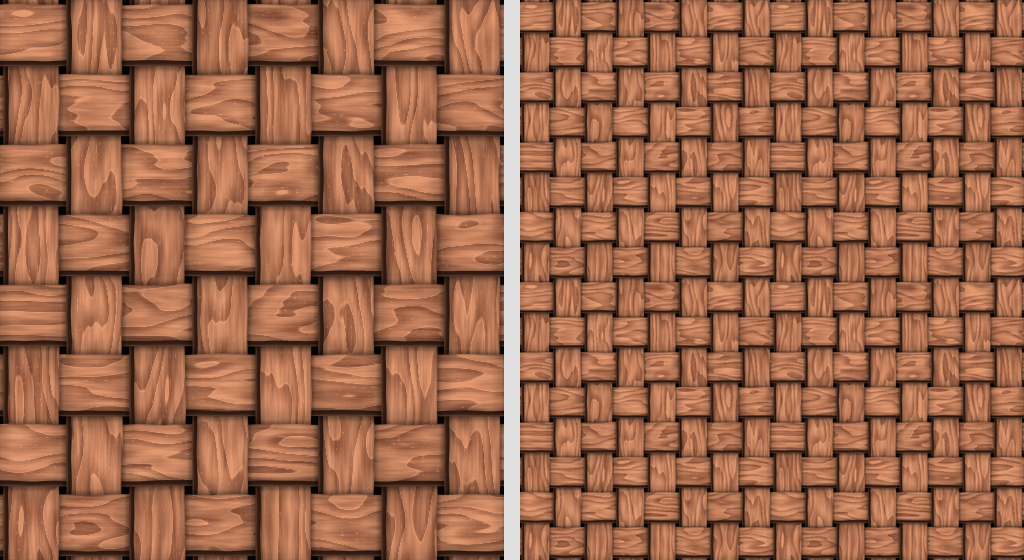
Left, the tile; right, the same tile 2 across and 2 down.
This pattern is drawn by a Shadertoy shader. Its source:

```glsl
// Plain weave of wooden slats, eight columns by eight rows, over black holes.
// Each visible slat gets its own grain from contours of warped gradient noise,
// a dark side on its low edge, and shading where it dives under its neighbours.

vec2 hash22(vec2 p) {
    vec3 h = fract(p.xyx * vec3(0.1031, 0.1030, 0.0973));
    h += dot(h, h.yzx + 33.33);
    return fract((h.xx + h.yz) * h.zy);
}

float gradientDot(vec2 corner, vec2 offset) {
    float angle = 6.2832 * hash22(corner).x;
    return dot(vec2(cos(angle), sin(angle)), offset);
}

float gradientNoise(vec2 p) {
    vec2 i = floor(p), f = p - i;
    vec2 u = f * f * f * (f * (f * 6.0 - 15.0) + 10.0);
    vec2 e = vec2(1, 0);
    return mix(mix(gradientDot(i, f), gradientDot(i + e, f - e), u.x),
               mix(gradientDot(i + e.yx, f - e.yx), gradientDot(i + 1.0, f - 1.0), u.x), u.y);
}

// Wood brightness from 0 to 1; p.x runs along the grain, p.y across it
float woodTone(vec2 p, vec2 seed) {
    vec2 shift = 80.0 * seed;
    float warp = gradientNoise(p * vec2(0.75, 2.6) + shift);
    float fibre = gradientNoise(p * vec2(1.3, 10.0) + shift.yx);
    float fine = gradientNoise(p * vec2(2.5, 30.0) + shift + 17.0);

    // Growth rings darken slowly, then snap back through a thin pale line
    float ring = fract(p.y * (1.4 + 2.0 * seed.x) + 2.6 * warp + 0.25 * fibre + 9.0 * seed.y);
    float dark = smoothstep(0.25, 0.85, ring) * (1.0 - smoothstep(0.88, 0.95, ring));
    float pale = smoothstep(0.88, 0.95, ring) * (1.0 - smoothstep(0.95, 1.0, ring));
    float tone = 0.76 - 0.42 * dark + 0.16 * pale + 0.45 * fibre + 0.22 * fine;

    // Short pale pores in the dark wood
    float pores = gradientNoise(p * vec2(13.0, 38.0) + shift.yx + 5.0);
    tone += 0.3 * smoothstep(0.3, 0.5, pores) * dark;
    return clamp(tone + 0.16 * (seed.x - 0.5), 0.0, 1.0);
}

// Colour and coverage of a slat; p is relative to the cell where it lies on top
vec4 slat(vec2 p, vec2 seed, float pixel) {
    float wobble = 0.028 * gradientNoise(vec2(p.x * 1.8, 3.0) + 50.0 * seed);
    float lip = 0.022 * gradientNoise(vec2(p.x * 2.3, 9.0) + 50.0 * seed.yx);
    float low = 0.052 + 0.5 * lip, face = 0.132 + lip, high = 0.937 + wobble;
    float cover = clamp((p.y - low) / pixel + 0.5, 0.0, 1.0)
                * clamp((high - p.y) / pixel + 0.5, 0.0, 1.0);

    // Lit face, rounded across its width
    vec3 wood = mix(vec3(0.49, 0.28, 0.195), vec3(0.89, 0.60, 0.44), woodTone(p, seed));
    float edge = min(p.y - face, high - p.y);
    wood *= mix(0.74, 1.0, smoothstep(0.0, 0.11, edge));
    wood += vec3(0.11, 0.07, 0.05) * smoothstep(0.035, 0.0, abs(high - 0.03 - p.y));

    // Dark thickness with a faint rim at its outer edge
    vec3 side = mix(vec3(0.17, 0.09, 0.06), vec3(0.24, 0.14, 0.095), smoothstep(face, low, p.y));
    side += vec3(0.13, 0.08, 0.05) * smoothstep(0.022, 0.0, abs(p.y - low - 0.01));
    vec3 colour = mix(side, wood, clamp((p.y - face) / pixel + 0.5, 0.0, 1.0));

    // Shadow at both ends, where the slat goes under
    float reach = abs(p.x - 0.49) / 0.56;
    colour *= 1.0 - 0.14 * smoothstep(0.45, 0.9, reach) - 0.32 * smoothstep(0.82, 1.02, reach);
    return vec4(colour, cover);
}

// Start of the two-cell span around x whose upper cell has the given parity
float spanStart(float x, float parity) {
    return 2.0 * floor((x + 0.5 - parity) / 2.0) + parity;
}

void mainImage(out vec4 fragColor, in vec2 fragCoord) {
    vec2 q = 8.0 * fragCoord / iResolution.xy;
    float pixel = 8.0 / min(iResolution.x, iResolution.y);
    vec2 cell = floor(q);

    // Horizontal slats rise on odd cells, vertical ones on even cells
    vec2 acrossCell = vec2(spanStart(q.x, mod(cell.y + 1.0, 2.0)), cell.y);
    vec2 uprightCell = vec2(cell.x, spanStart(q.y, mod(cell.x, 2.0)));
    vec4 across = slat(q - acrossCell, hash22(mod(acrossCell, 8.0) + 11.0), pixel);
    vec4 upright = slat((q - uprightCell).yx, hash22(mod(uprightCell, 8.0) + 47.0), pixel);

    bool acrossOnTop = mod(cell.x + cell.y, 2.0) > 0.5;
    vec4 over = acrossOnTop ? across : upright;
    vec4 under = acrossOnTop ? upright : across;

    vec3 colour = mix(vec3(0.02, 0.01, 0.005), under.rgb, under.a);
    colour = mix(colour, over.rgb, over.a);
    fragColor = vec4(colour, 1.0);
}
```
